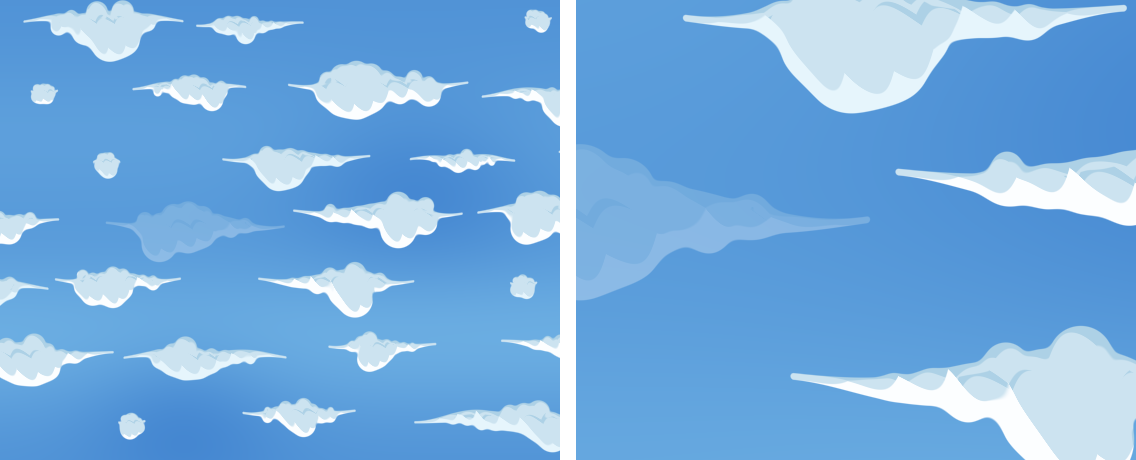
Left: the whole. Right: its middle third, enlarged.
Give the GLSL for this pattern, as a Shadertoy shader.

```glsl
// Flat cartoon clouds with thin wispy tips drifting over a soft blue sky.
// Each jittered grid cell holds one cloud: a tapered wisp smoothly merged with
// hanging drops and small caps, shaded by comparing shifted copies of its shape.

const float ROWS = 7.0;
const float CELL_WIDTH = 0.40;
const int LOBES = 8;

const vec3 SKY_DEEP = vec3(0.27, 0.53, 0.82);
const vec3 SKY_LIGHT = vec3(0.43, 0.69, 0.89);
const vec3 CLOUD_BODY = vec3(0.80, 0.89, 0.94);
const vec3 CLOUD_SHADE = vec3(0.68, 0.82, 0.90);
const vec3 CLOUD_WHITE = vec3(0.99, 0.995, 1.0);
const vec3 CLOUD_PALE = vec3(0.90, 0.96, 0.99);

float hash(vec2 p) {
    vec3 q = fract(p.xyx * vec3(0.1031, 0.1030, 0.0973));
    q += dot(q, q.yzx + 33.33);
    return fract((q.x + q.y) * q.z);
}

float smoothMin(float a, float b, float k) {
    float h = max(k - abs(a - b), 0.0) / k;
    return min(a, b) - 0.25 * h * h * k;
}

float bump(float x, float width) {
    return exp(-x * x / (width * width));
}

// Opacity of the region where the distance is negative
float cover(float dist, float pixel) {
    return 1.0 - smoothstep(-pixel, pixel, dist);
}

// Vertical light bands with two deep blue patches
vec3 skyColor(vec2 p) {
    float light = 0.27 + 0.32 * bump(p.y - 0.70, 0.19);
    light += 0.66 * bump(p.y - 0.27, 0.18);
    light -= 0.50 * bump(length((p - vec2(0.90, 0.60)) * vec2(0.7, 1.0)), 0.18);
    light -= 0.45 * bump(length((p - vec2(0.40, 0.10)) * vec2(0.8, 1.0)), 0.17);
    return mix(SKY_DEEP, SKY_LIGHT, clamp(light, 0.0, 1.0));
}

// Spread sets how evenly the lobes fill the length of the cloud
float cloudDistance(vec2 p, float seed, float halfWidth, float heavy, float spread) {
    // Wisp: a wavy horizontal streak with thin tips
    float u = p.x / halfWidth;
    float ridge = 0.005 * heavy * sin(u * 5.0 + seed);
    float thickness = mix(0.0024, 0.014 * heavy, 1.0 - smoothstep(0.2, 1.0, abs(u)));
    float overshoot = max(abs(p.x) - halfWidth, 0.0);
    float dist = length(vec2(overshoot, p.y - ridge)) - thickness;

    // Lobes: broad drops below and tight caps above, around a main and a side core
    float core = 0.7 * (hash(vec2(seed, 91.0)) - 0.5);
    float side = core - 0.75 * sign(core);
    float sideWeight = 0.75 * hash(vec2(seed, 57.0));
    for (int i = 0; i < LOBES; i++) {
        float along = (float(i) + 0.5) / float(LOBES) * 1.3 - 0.65;
        float size = heavy * max(bump(along - core, spread),
                                 sideWeight * bump(along - side, 0.25));
        float dropRand = hash(vec2(seed, float(i)));
        float capRand = hash(vec2(seed, float(i) + 40.0));
        vec2 q = p - vec2(along * halfWidth, 0.0);
        float drop = length(q + vec2(0.0, 0.045 * size * dropRand))
                   - size * mix(0.022, 0.039, dropRand);
        float cap = length(q - vec2(0.0, 0.021 * size * capRand))
                  - size * mix(0.014, 0.025, capRand);
        dist = smoothMin(dist, drop, 0.013 * heavy);
        dist = smoothMin(dist, cap, 0.006 * heavy);
    }
    return dist;
}

// Colour and opacity of one cloud around its own origin
vec4 paintCloud(vec2 p, float seed, float halfWidth, float heavy, float spread, float pixel) {
    float dist = cloudDistance(p, seed, halfWidth, heavy, spread);
    float taper = 1.0 - smoothstep(0.25, 1.0, abs(p.x) / halfWidth);
    float cusp = 1.0 - abs(sin((p.x + 0.5 * p.y) * 85.0 / heavy + seed));

    // White belly with pointed scallops, grey-blue shade along the top
    float rim = heavy * taper * (0.012 + 0.015 * cusp);
    float belly = cloudDistance(p + vec2(-0.3, -1.0) * rim, seed, halfWidth, heavy, spread);
    float crown = heavy * taper * (0.003 + 0.007 * cusp);
    float top = cloudDistance(p + vec2(0.2, 1.0) * crown, seed, halfWidth, heavy, spread);

    // Short curled folds inside the body
    float foldWidth = 0.004 * heavy * sin(p.x * 48.0 / heavy + seed * 3.0);
    float foldLine = p.y + heavy * (0.004 - 0.012 * (1.0 - cusp));
    float fold = max(abs(foldLine) - foldWidth, dist + 0.008 * heavy);

    vec3 white = mix(CLOUD_PALE, CLOUD_WHITE, step(0.3, hash(vec2(seed, 72.0))));
    vec3 color = mix(CLOUD_BODY, CLOUD_SHADE, cover(min(fold, -top), pixel));
    color = mix(color, white, cover(-belly, pixel));
    float opacity = hash(vec2(seed, 83.0)) < 0.03 ? 0.3 : 1.0;
    return vec4(color, cover(dist, pixel) * opacity);
}

void mainImage(out vec4 fragColor, in vec2 fragCoord) {
    vec2 p = fragCoord / iResolution.y;
    float pixel = 0.8 / iResolution.y;
    vec3 color = skyColor(p);

    // Visit the neighbouring cells of staggered rows
    for (int j = -1; j <= 1; j++) {
        float row = floor(p.y * ROWS) + float(j);
        float stagger = 0.5 * mod(row, 2.0) + 0.3 * hash(vec2(row + 20.0, 5.0));
        for (int i = -1; i <= 1; i++) {
            float column = floor(p.x / CELL_WIDTH - stagger) + float(i);
            vec2 cell = vec2(column, row) + 20.0;
            float seed = 60.0 * hash(cell);
            bool puff = hash(cell + 7.3) < 0.24;
            float heavy = puff ? 0.45 : mix(0.65, 1.25, hash(cell + 13.7));
            float halfWidth = puff ? 0.027 : 0.16 * heavy;
            float spread = puff ? 1.3 : mix(0.32, 0.60, hash(cell + 3.1));
            vec2 jitter = vec2(hash(cell + 31.1), hash(cell + 47.9)) - 0.5;
            vec2 center = vec2((column + 0.5 + stagger) * CELL_WIDTH, (row + 0.66) / ROWS);
            center += jitter * vec2(0.38 - 1.8 * halfWidth, 0.035);
            vec2 local = p - center;
            if (abs(local.x) > halfWidth + 0.03 || abs(local.y) > 0.13) continue;
            vec4 cloud = paintCloud(local, seed, halfWidth, heavy, spread, pixel);
            color = mix(color, cloud.rgb, cloud.a);
        }
    }
    fragColor = vec4(color, 1.0);
}
```
